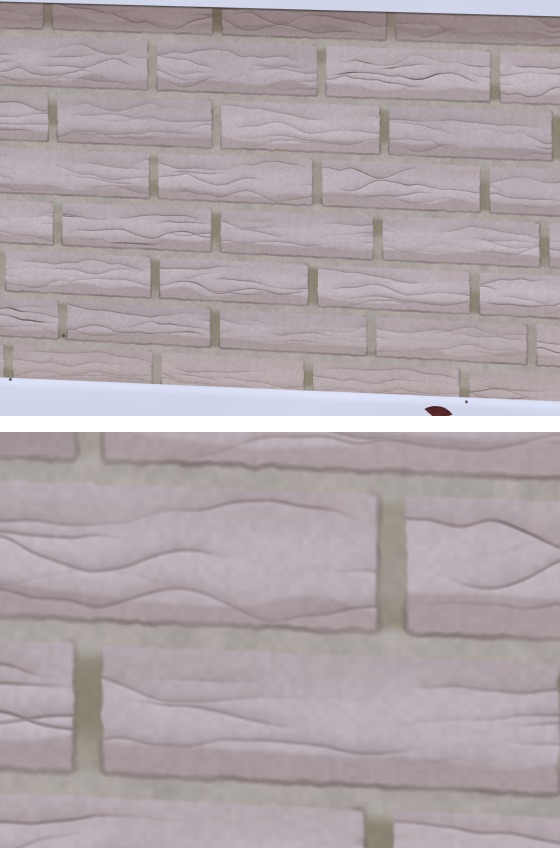
Top, the full canvas; bottom, a detail of the centre.
A WebGL 1 fragment shader for this texture:

```glsl
precision highp float;
// Painted split-face brick wall between two pale trims, seen slightly askew.
// A warped running bond gives each brick a local frame and a signed distance;
// wavy noise strands carve the faces, and hashes vary bricks, grain and stains.
uniform vec2 u_resolution;

// Layout: x in canvas widths, y in canvas heights measured down from the top
const float ASPECT = 1.347;
const float BOND_SHIFT = 0.385;
const vec2 HALF_JOINT = vec2(0.0118, 0.0100);
const float CORNER = 0.004;
const float SOFT = 0.0018;
const float STRAND_WIDTH = 0.0034;

const vec3 BRICK = vec3(0.690, 0.645, 0.668);
const vec3 BRICK_LIGHT = vec3(0.765, 0.735, 0.775);
const vec3 BRICK_LIP = vec3(0.615, 0.560, 0.565);
const vec3 BRICK_WARM = vec3(0.710, 0.645, 0.625);
const vec3 GROOVE = vec3(0.470, 0.415, 0.415);
const vec3 CRACK = vec3(0.270, 0.220, 0.210);
const vec3 MORTAR = vec3(0.665, 0.640, 0.625);
const vec3 MORTAR_STAIN = vec3(0.520, 0.500, 0.435);
const vec3 TRIM = vec3(0.810, 0.830, 0.910);
const vec3 LEAF = vec3(0.310, 0.140, 0.150);

float hash(vec2 p) {
  return fract(sin(dot(p, vec2(127.1, 311.7))) * 43758.5453);
}

float noise(vec2 p) {
  vec2 i = floor(p), f = fract(p);
  f = f * f * (3.0 - 2.0 * f);
  return mix(mix(hash(i), hash(i + vec2(1, 0)), f.x),
             mix(hash(i + vec2(0, 1)), hash(i + vec2(1, 1)), f.x), f.y);
}

float fbm(vec2 p) {
  return 0.55 * noise(p) + 0.30 * noise(p * 2.1 + 7.0) + 0.15 * noise(p * 4.3 + 19.0);
}

// Coverage of the inside of a signed distance
float fill(float d, float soft) {
  return 1.0 - smoothstep(-soft, soft, d);
}

// Carved face: q is the place in the brick, v its height fraction (0 = top)
vec3 brickFace(vec2 q, float v, float h, vec2 id, vec2 wall) {
  float seed = hash(id) * 90.0;
  float depth = mix(0.45, 1.0, hash(id + 4.7));
  float groove = 0.0, crack = 0.0, relief = 0.0;
  for (int i = 0; i < 5; i++) {
    float n = float(i);
    float wave = noise(vec2(q.x * 13.0, seed + n * 3.7)) - 0.5
               + 0.22 * (noise(vec2(q.x * 37.0, seed + n * 6.1)) - 0.5);
    float d = (v - 0.22 - 0.15 * n - 0.30 * wave) * h;
    float strength = smoothstep(0.30, 0.75, noise(vec2(q.x * 10.0, seed + n * 5.1 + 40.0)));
    float line = strength * (1.0 - smoothstep(0.0, STRAND_WIDTH, abs(d)));
    groove = max(groove, line);
    crack = max(crack, line * smoothstep(0.62, 0.85, noise(vec2(q.x * 19.0, seed + n * 8.3))));
    relief += strength * clamp(d / 0.003, -1.0, 1.0) * exp(-abs(d) / 0.009);
  }
  float cloud = fbm(wall * vec2(9.0, 19.0) + seed);
  float middle = smoothstep(0.15, 0.40, v) * (1.0 - smoothstep(0.62, 0.82, v));
  vec3 col = mix(BRICK, BRICK_LIGHT, clamp(0.35 * middle + 0.5 * cloud - 0.15 + 0.35 * relief, 0.0, 1.0));

  // Rough lower lip
  float lipEdge = 0.78 + 0.22 * (noise(vec2(q.x * 15.0, seed + 61.0)) - 0.5);
  col = mix(col, BRICK_LIP, 0.55 * smoothstep(-0.002, 0.005, (v - lipEdge) * h));
  col *= 1.0 - 0.07 * max(-relief, 0.0);
  col = mix(col, GROOVE, 0.72 * groove * depth);
  col = mix(col, CRACK, 0.8 * crack * smoothstep(0.72, 1.0, depth));
  return col * mix(0.97, 1.03, hash(id + 9.1));
}

void main() {
  vec2 uv = gl_FragCoord.xy / u_resolution;
  float x = uv.x, y = 1.0 - uv.y;
  vec2 wall = vec2(x * ASPECT, y);
  float soft = max(SOFT, 0.7 / u_resolution.y);

  // Courses shrink and tilt: solve y = start + pitch * k - squeeze * k * k
  float start = 0.0754 + 0.0439 * x;
  float pitch = 0.1404 + 0.0035 * x;
  float squeeze = 0.00282 - 0.00025 * x;
  float root = sqrt(max(pitch * pitch - 4.0 * squeeze * (y - start), 0.0001));
  float k = (pitch - root) / (2.0 * squeeze) + 1.0;
  float row = floor(k), v = fract(k), h = root;

  // Brick columns, shifted on every other course
  float span = 0.3112 - 0.0052 * row;
  float c = (x - 0.2708 - 0.0013 * row) / span;
  c += 0.013 * c * (2.0 - c) - BOND_SHIFT * (1.0 - mod(row, 2.0));
  vec2 id = vec2(floor(c), row);
  vec2 size = vec2(span * ASPECT, h);
  vec2 q = vec2(fract(c), v) * size;

  // Rounded brick outline with a chipped edge
  vec2 box = abs(q - 0.5 * size) - 0.5 * size + HALF_JOINT + CORNER;
  float brick = length(max(box, 0.0)) + min(max(box.x, box.y), 0.0) - CORNER;
  brick += 0.0045 * (fbm(wall * 75.0) - 0.5);

  // Mortar, dirtier in the upright joints
  float upright = smoothstep(-0.002, 0.004, box.x) * smoothstep(0.08, 0.2, v) * (1.0 - smoothstep(0.85, 0.95, v));
  vec3 col = MORTAR * (0.94 + 0.12 * fbm(wall * 42.0));
  col = mix(col, MORTAR_STAIN, upright * (0.25 + 0.65 * smoothstep(0.35, 0.75, noise(wall * vec2(8.0, 22.0)))));
  vec3 face = brickFace(q, (v * h - HALF_JOINT.y) / (h - 2.0 * HALF_JOINT.y), h, id, wall);
  face = mix(face, BRICK_WARM, 0.45 * smoothstep(0.72, 0.95, y));
  col = mix(col, face, fill(brick, soft));

  // Broken shadow under the bricks and beside their right ends
  float side = max(smoothstep(0.6, 0.85, v), smoothstep(0.93, 0.96, fract(c)) * noise(wall * 60.0));
  float shadow = side * (1.0 - smoothstep(0.0, 0.0045, abs(brick - 0.001)));
  col = mix(col, GROOVE, shadow * (0.35 + 0.5 * noise(wall * vec2(25.0, 40.0))));
  col *= 0.975 + 0.05 * noise(wall * 190.0);

  // Shade below the top trim, then both trims
  float topEdge = y - 0.0035 - 0.0360 * x;
  float bottomEdge = 0.907 + 0.058 * x - y;
  col *= mix(vec3(0.82, 0.77, 0.74), vec3(1.0), smoothstep(0.015, 0.085, topEdge));
  col *= 1.0 - 0.45 * (1.0 - smoothstep(0.0, 0.007, topEdge));
  vec3 trim = TRIM * (0.985 + 0.05 * fbm(wall * vec2(4.0, 14.0)));
  trim *= 1.0 + 0.05 * (1.0 - smoothstep(0.0, 0.02, abs(bottomEdge + 0.008)));
  col = mix(col, trim, max(fill(topEdge, soft), fill(bottomEdge, soft)));

  // Nail heads and a fallen leaf
  float nail = min(length(wall - vec2(0.025, 0.912)), length(wall - vec2(1.122, 0.966)));
  nail = min(nail, length(wall - vec2(0.153, 0.807))) - 0.0035;
  col = mix(col, CRACK, 0.8 * fill(nail, soft));
  vec2 leaf = mat2(0.98, 0.20, 0.20, -0.98) * (wall - vec2(1.055, 0.990));
  float leafShape = abs(leaf.y) - 0.015 * (1.0 - pow(leaf.x / 0.036, 2.0)) + 0.003 * noise(wall * 150.0);
  col = mix(col, LEAF * (0.85 + 0.4 * noise(wall * 90.0)), fill(leafShape, soft));
  gl_FragColor = vec4(col, 1.0);
}
```
